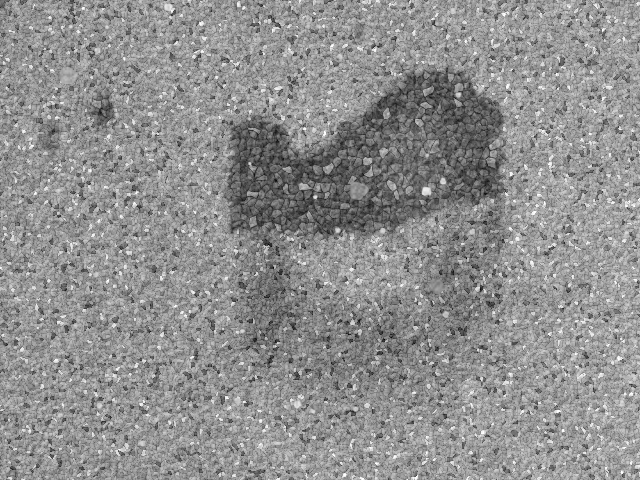
Give the GLSL for this texture, as a WebGL 2 fragment shader.

```glsl
#version 300 es
precision highp float;
// Worn grey asphalt with a dark, ragged hollow of loose gravel and a faded stain.
// Cellular noise makes the chips and stones, value noise the grain and relief;
// soft distance masks place the hollow, its worn lower half and the small pits.
uniform vec2 u_resolution;
out vec4 fragColor;

vec2 hash2(vec2 p) {
  vec3 q = fract(p.xyx * vec3(0.1031, 0.1030, 0.0973));
  q += dot(q, q.yzx + 33.33);
  return fract((q.xx + q.yz) * q.zy);
}

float noise(vec2 p) {
  vec2 i = floor(p), f = fract(p);
  f = f * f * (3.0 - 2.0 * f);
  float low = mix(hash2(i).x, hash2(i + vec2(1, 0)).x, f.x);
  float high = mix(hash2(i + vec2(0, 1)).x, hash2(i + vec2(1, 1)).x, f.x);
  return mix(low, high, f.y);
}

float fbm(vec2 p) {
  float sum = 0.0, weight = 0.5;
  for (int i = 0; i < 4; i++) {
    sum += weight * noise(p);
    p = p * 2.03 + 17.3;
    weight *= 0.5;
  }
  return sum / 0.9375;
}

// Angular chips: x = nearest distance, y = gap to the next, z = chip id, w = slope to light
vec4 chips(vec2 p) {
  vec2 base = floor(p);
  float near = 9.0, next = 9.0, id = 0.0, slope = 0.0;
  for (int j = -1; j <= 1; j++)
    for (int i = -1; i <= 1; i++) {
      vec2 cell = base + vec2(i, j);
      vec2 rnd = hash2(cell);
      vec2 axis = normalize(hash2(cell + 71.7) - 0.5 + 0.001);
      vec2 d = p - cell - 0.1 - 0.8 * rnd;
      float dist = length(vec2(dot(d, axis) * 0.8, dot(d, vec2(-axis.y, axis.x)) * 1.3));
      if (dist < near) {
        next = near;
        near = dist;
        id = hash2(cell + 19.1).y;
        slope = dot(d, vec2(-0.5, 0.85));
      } else next = min(next, dist);
    }
  return vec4(near, next - near, id, slope);
}

// Soft elliptical spot, one at the centre and fading past the given radii
float spot(vec2 p, vec2 center, vec2 radii) {
  return 1.0 - smoothstep(0.35, 1.2, length((p - center) / radii));
}

// Stone with a crisp uneven rim
float pebble(vec2 p, vec2 center, float radius) {
  float rim = radius * (0.75 + 0.5 * noise((p - center) / radius * 1.3 + center * 91.0));
  return 1.0 - smoothstep(rim - 0.0025, rim + 0.0015, length(p - center));
}

// Inside distance of the hollow: notch at upper left, hump at upper right
float hollow(vec2 p) {
  float top = 0.677 + 0.07 * (1.0 - smoothstep(0.57, 0.615, p.x))
            + 0.168 * smoothstep(0.62, 0.88, p.x) - 0.08 * smoothstep(0.95, 1.05, p.x);
  float bottom = 0.515 + 0.075 * smoothstep(0.74, 1.03, p.x);
  return min(min((top - p.y) * 0.85, p.y - bottom), min(p.x - 0.482, 1.042 - p.x));
}

// Faint darkening around and below the hollow
float wornStain(vec2 p) {
  float stain = 0.75 * spot(p, vec2(0.555, 0.40), vec2(0.07, 0.17));
  stain += 0.65 * spot(p, vec2(0.97, 0.42), vec2(0.10, 0.16));
  stain += 0.50 * spot(p, vec2(0.75, 0.27), vec2(0.32, 0.10));
  stain += 0.40 * spot(p, vec2(0.76, 0.39), vec2(0.26, 0.16));
  stain += 0.70 * spot(p, vec2(1.03, 0.54), vec2(0.03, 0.09));
  stain += 0.30 * spot(p, vec2(0.80, 0.15), vec2(0.20, 0.08));
  return stain - 0.45 * spot(p, vec2(0.76, 0.44), vec2(0.16, 0.07));
}

void main() {
  vec2 p = gl_FragCoord.xy / u_resolution.y;
  vec2 ragged = p + 0.035 * (vec2(fbm(p * 28.0), fbm(p * 28.0 + 53.0)) - 0.5);
  vec2 bent = p + 0.008 * (vec2(noise(p * 65.0), noise(p * 65.0 + 31.0)) - 0.5);
  vec4 coarse = chips(bent * 58.0);
  vec4 fine = chips(bent * 132.0 + 7.0);
  float grain = noise(p * 270.0) - 0.5;
  float relief = noise(p * 150.0 + vec2(-0.3, 0.4)) - noise(p * 150.0 + vec2(0.3, -0.4));
  float fineGap = 1.0 - smoothstep(0.0, 0.25, fine.y);
  float coarseGap = 1.0 - smoothstep(0.0, 0.2, coarse.y);

  // Packed road surface, slightly lighter to the right
  float road = 0.652 + 0.035 * (p.x - 0.667) + 0.06 * (fbm(p * 9.0) - 0.5);
  road += 0.12 * (fine.z - 0.5) + 0.07 * (coarse.z - 0.5) + 0.05 * fine.w;
  road += 0.13 * grain + 0.12 * relief - 0.13 * fineGap - 0.07 * coarseGap;
  road += 0.17 * smoothstep(0.94, 0.96, fine.z) * (1.0 - fineGap);
  road -= 0.17 * (1.0 - smoothstep(0.05, 0.07, fine.z));
  road -= 0.15 * wornStain(ragged) * (0.6 + 0.8 * fbm(p * 38.0));

  // Loose gravel, pale faces over deep gaps
  float stoneFace = smoothstep(0.04, 0.22, coarse.y);
  float gravel = 0.27 + stoneFace * (0.05 + 0.17 * coarse.z + 0.09 * coarse.w);
  gravel += 0.12 * (fine.z - 0.5) - 0.06 * fineGap + 0.16 * grain + 0.12 * relief;
  gravel += 0.12 * smoothstep(0.9, 0.94, coarse.z) * stoneFace;
  gravel += 0.09 * spot(p, vec2(0.86, 0.66), vec2(0.11, 0.12));

  // Hollow and the two pits at the left
  float dark = smoothstep(-0.016, 0.014, hollow(ragged));
  dark = max(dark, spot(ragged, vec2(0.212, 0.77), vec2(0.031, 0.047)));
  dark = max(dark, 0.6 * spot(ragged, vec2(0.105, 0.705), vec2(0.026, 0.038)));
  dark = max(dark, 0.5 * spot(ragged, vec2(0.755, 0.94), vec2(0.012, 0.025)));
  float tone = mix(road, gravel, dark);

  // Larger grey stones, then small chalky ones
  float face = 0.12 * grain + 0.08 * relief;
  tone = mix(tone, 0.56 + face, pebble(p, vec2(0.746, 0.604), 0.019));
  tone = mix(tone, 0.55 + face, pebble(p, vec2(0.911, 0.405), 0.016));
  tone = mix(tone, 0.66 + face, pebble(p, vec2(0.142, 0.842), 0.017));
  tone = mix(tone, 0.84 + face, pebble(p, vec2(0.888, 0.601), 0.010));
  tone = mix(tone, 0.82 + face, pebble(p, vec2(0.922, 0.622), 0.007));
  tone = mix(tone, 0.84 + face, pebble(p, vec2(0.620, 0.158), 0.008));
  tone = mix(tone, 0.86 + face, pebble(p, vec2(0.352, 0.985), 0.009));
  tone = mix(tone, 0.78 + face, pebble(p, vec2(1.062, 0.326), 0.007));
  vec2 plot = floor(p * 11.0), jitter = hash2(plot + 5.0);
  float chalk = pebble(p, (plot + 0.15 + 0.7 * jitter) / 11.0, 0.003 + 0.004 * jitter.y);
  tone = mix(tone, 0.79 + face, chalk * step(0.72, hash2(plot + 41.0).x));

  fragColor = vec4(vec3(clamp(tone, 0.0, 1.0)), 1.0);
}
```
